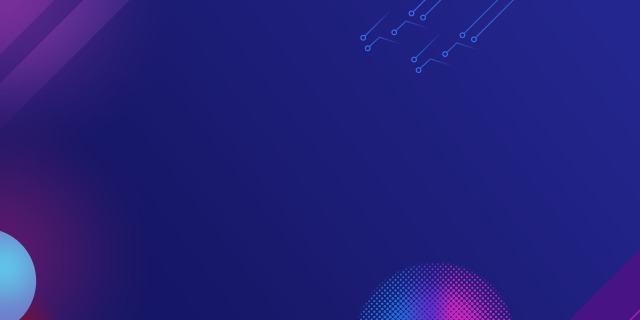
A Shadertoy shader for this background:

```glsl
// Indigo backdrop with neon glows, diagonal bands, circuit traces, an orb and a halftone ball.

// Lengths are in canvas heights, origin at the lower left.
#define NIGHT vec3(0.088, 0.088, 0.40)
#define INDIGO vec3(0.14, 0.15, 0.56)
#define VIOLET vec3(0.53, 0.20, 0.62)
#define MAGENTA vec3(0.37, 0.10, 0.42)
#define TRACE_BLUE vec3(0.22, 0.50, 1.0)
#define ORB vec3(-0.052, 0.122, 0.165)
#define BALL vec3(1.36, -0.073, 0.258)
#define DOT_PITCH 0.0117
#define NODE_RADIUS 0.0072
#define TRACE_WIDTH 0.0034

float pixel;

// Antialiased coverage of a signed distance
float fill(float d) {
    return clamp(0.5 - d / pixel, 0.0, 1.0);
}

float glow(vec2 p, vec2 center, float radius) {
    float k = clamp(1.0 - length(p - center) / radius, 0.0, 1.0);
    return k * k * (3.0 - 2.0 * k);
}

// Thin line from a to b whose opacity runs from fade.x to fade.y
float trace(vec2 p, vec2 a, vec2 b, vec2 fade) {
    vec2 ab = b - a;
    float h = clamp(dot(p - a, ab) / dot(ab, ab), 0.0, 1.0);
    float d = length(p - a - ab * h) - 0.5 * TRACE_WIDTH;
    return fill(d) * mix(fade.x, fade.y, h);
}

float node(vec2 p, vec2 center) {
    return fill(abs(length(p - center) - NODE_RADIUS) - 0.5 * TRACE_WIDTH);
}

float straightTrace(vec2 p, vec2 start, float reach, float endFade) {
    vec2 a = start + 0.7071 * NODE_RADIUS;
    return max(node(p, start), trace(p, a, start + reach, vec2(0.85, endFade)));
}

float bentTrace(vec2 p, vec2 start) {
    vec2 elbow = start + vec2(0.037, 0.035);
    vec2 tip = elbow + vec2(0.072, -0.023);
    float rise = trace(p, start + 0.7071 * NODE_RADIUS, elbow, vec2(0.85, 0.6));
    return max(node(p, start), max(rise, trace(p, elbow, tip, vec2(0.6, 0.0))));
}

// Two copies of a cluster of five traces
float circuit(vec2 p) {
    float ink = 0.0;
    for (int i = 0; i < 2; i++) {
        vec2 q = p - float(i) * vec2(0.159, -0.068);
        ink = max(ink, straightTrace(q, vec2(1.135, 0.882), 0.09, 0.0));
        for (int j = 0; j < 2; j++) {
            float k = float(j);
            ink = max(ink, bentTrace(q, vec2(1.149, 0.849) + k * vec2(0.083, 0.050)));
            ink = max(ink, straightTrace(q, vec2(1.286, 0.958) + k * vec2(0.036, -0.013), 0.2, 0.6));
        }
    }
    return ink;
}

vec3 background(vec2 p) {
    float ramp = clamp((dot(p, vec2(0.8, 0.6)) - 0.5) / 1.6, 0.0, 1.0);
    return mix(NIGHT, INDIGO, ramp);
}

// Violet corner light crossed by diagonal bands
vec3 cornerBands(vec3 color, vec2 p) {
    float s = p.x + 1.0 - p.y;
    float light = glow(p, vec2(0.0, 1.03), 0.58);
    float outer = fill((s - 0.405) * 0.7071);
    float inner = fill((s - 0.26) * 0.7071);
    float tip = fill((s - 0.17) * 0.7071);
    float strength = 0.60 + 0.24 * outer - 0.24 * inner + 0.27 * tip;
    color = mix(color, VIOLET, light * strength);
    return color + vec3(0.05, 0.03, 0.05) * (outer - inner) * smoothstep(0.55, 1.0, p.y);
}

// Shaded cyan orb with a magenta halo and a red shadow
vec3 orb(vec3 color, vec2 p) {
    color = mix(color, MAGENTA, 0.95 * glow(p, vec2(-0.02, 0.20), 0.52));
    color = mix(color, vec3(0.48, 0.07, 0.20), 0.75 * glow(p, vec2(0.07, -0.02), 0.13));
    float shade = smoothstep(0.0, 0.17, length(p - vec2(0.015, 0.165)));
    vec3 surface = mix(vec3(0.38, 0.76, 0.91), vec3(0.43, 0.50, 0.79), shade);
    return mix(color, surface, fill(length(p - ORB.xy) - ORB.z));
}

// Dots that grow from the rim of the ball to its core
vec3 halftoneBall(vec3 color, vec2 p) {
    vec2 q = p - BALL.xy;
    float depth = 1.0 - length(q) / BALL.z;
    vec2 grid = mat2(0.7071, 0.7071, -0.7071, 0.7071) * q / DOT_PITCH;
    float radius = mix(0.24, 0.56, smoothstep(0.0, 0.65, depth));
    float dots = fill((length(fract(grid) - 0.5) - radius) * DOT_PITCH);
    vec3 tint = mix(vec3(0.10, 0.48, 0.90), vec3(0.42, 0.18, 0.84), smoothstep(-0.14, 0.0, q.x));
    tint = mix(tint, vec3(0.90, 0.14, 0.78), smoothstep(-0.02, 0.07, q.x));
    return mix(color, tint, dots * smoothstep(0.0, 0.06, depth) * 0.9);
}

void mainImage(out vec4 fragColor, in vec2 fragCoord) {
    pixel = 1.0 / iResolution.y;
    vec2 p = fragCoord * pixel;
    vec3 color = cornerBands(background(p), p);
    color = orb(color, p);
    color = halftoneBall(color, p);
    color = mix(color, TRACE_BLUE, 0.9 * circuit(p));

    // Purple band and pink line in the lower right corner
    float s = (p.x + 1.0 - p.y) * 0.7071;
    color = mix(color, vec3(0.28, 0.075, 0.52), fill(2.78 * 0.7071 - s));
    color = mix(color, vec3(0.62, 0.12, 0.66), fill(abs(s - 2.97 * 0.7071) - 0.0025));
    fragColor = vec4(color, 1.0);
}
```
